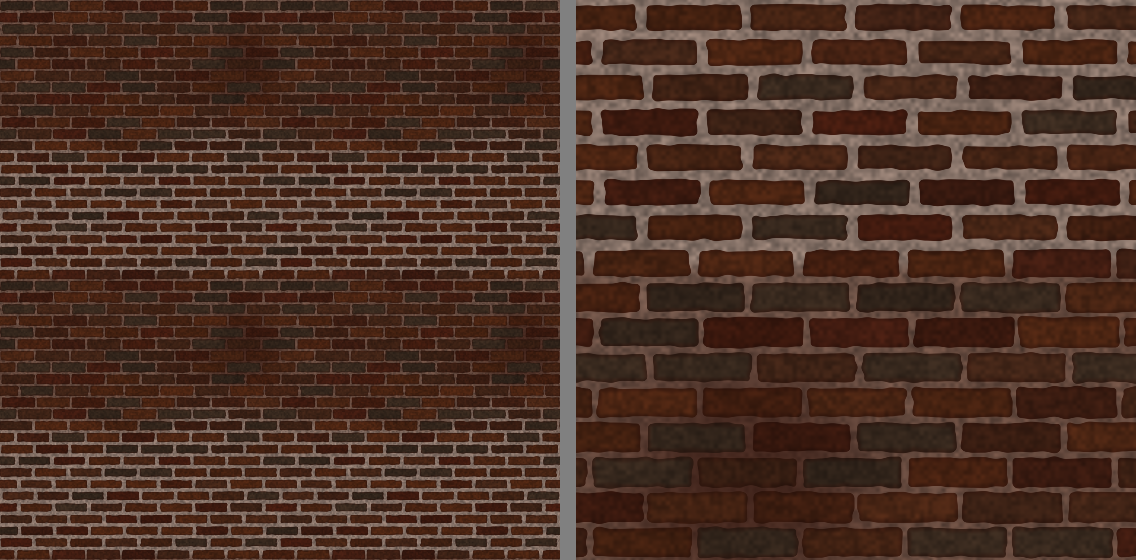
Left: the whole. Right: its middle third, enlarged.
Reproduce this texture procedurally as a WebGL 1 fragment shader.

```glsl
precision highp float;
uniform vec2 u_resolution;

#define TILES 2.0
#define COLUMNS 8.0
#define ROWS 24.0
#define THIN_JOINT 0.075
#define WIDE_JOINT 0.155
#define CORNER 0.12
#define ROW_JITTER 0.12
#define DARK_SHARE 0.2
#define GRAIN 0.42

const vec3 BROWN = vec3(0.285, 0.138, 0.068);
const vec3 UMBER = vec3(0.240, 0.135, 0.085);
const vec3 OXBLOOD = vec3(0.235, 0.088, 0.052);
const vec3 CHARRED = vec3(0.205, 0.150, 0.110);
const vec3 MORTAR = vec3(0.510, 0.435, 0.395);
const vec3 STAINED_MORTAR = vec3(0.390, 0.285, 0.240);

float hash(vec2 p) {
  vec3 q = fract(vec3(p.xyx) * 0.1031);
  q += dot(q, q.yzx + 33.33);
  return fract((q.x + q.y) * q.z);
}

// Value noise that wraps after a whole number of cells.
float wrapNoise(vec2 uv, vec2 cells, float seed) {
  vec2 p = uv * cells;
  vec2 i = floor(p);
  vec2 f = p - i;
  f = f * f * (3.0 - 2.0 * f);
  vec2 a = mod(i, cells) + seed;
  vec2 b = mod(i + 1.0, cells) + seed;
  return mix(mix(hash(a), hash(vec2(b.x, a.y)), f.x),
             mix(hash(vec2(a.x, b.y)), hash(b), f.x), f.y);
}

float roundedBox(vec2 p, vec2 halfSize, float radius) {
  vec2 q = abs(p) - halfSize + radius;
  return length(max(q, 0.0)) + min(max(q.x, q.y), 0.0) - radius;
}

vec3 brickColor(vec2 id) {
  float tone = hash(id + 17.0);
  vec3 color = mix(BROWN, UMBER, smoothstep(0.35, 0.8, tone));
  color = mix(color, OXBLOOD, 0.75 * smoothstep(0.55, 0.95, hash(id + 41.0)));
  color = mix(color, CHARRED, step(hash(id + 73.0), DARK_SHARE));
  return color * (0.9 + 0.2 * hash(id + 97.0));
}

void main() {
  vec2 uv = fract(gl_FragCoord.xy / u_resolution * TILES);
  uv.y = 1.0 - uv.y;
  float pixel = TILES * ROWS / u_resolution.y;

  // Broad wear: wide, pale joints in the lower half, stained ones above.
  float cloud = wrapNoise(uv, vec2(4.0, 6.0), 5.0);
  float pale = smoothstep(0.38, 0.68, uv.y) * (1.0 - smoothstep(0.95, 1.0, uv.y));
  pale = clamp(pale + (cloud - 0.5) * 0.5, 0.0, 1.0);
  vec2 stainOffset = (uv - vec2(0.86, 0.24)) / vec2(0.24, 0.22);
  stainOffset.x = (fract(uv.x - 0.86 + 0.5) - 0.5) / 0.24;
  float stain = 1.0 - smoothstep(0.1, 1.0, length(stainOffset));

  // Running bond with a small shift per row.
  float row = mod(floor(uv.y * ROWS), ROWS);
  float shift = 0.5 * mod(row, 2.0) + (hash(vec2(row, 3.0)) - 0.5) * ROW_JITTER;
  float along = uv.x * COLUMNS + shift;
  vec2 id = vec2(mod(floor(along), COLUMNS), row);
  float aspect = ROWS / COLUMNS;
  vec2 local = vec2((fract(along) - 0.5) * aspect, fract(uv.y * ROWS) - 0.5);

  // Brick outline with rough edges.
  float joint = mix(THIN_JOINT, WIDE_JOINT, pale);
  joint += (hash(id + 29.0) - 0.5) * 0.03;
  float rough = wrapNoise(uv, vec2(72.0, 96.0), 11.0) - 0.5;
  vec2 halfSize = vec2(0.5 * aspect, 0.5) - joint;
  float dist = roundedBox(local, halfSize, CORNER) + rough * 0.09;
  float mortarMask = smoothstep(-0.5 * pixel, 0.5 * pixel, dist);

  // Fine grain shared by both materials.
  float fine = wrapNoise(uv, vec2(192.0), 23.0) - 0.5;
  float coarse = wrapNoise(uv, vec2(96.0), 31.0) - 0.5;
  float grain = 0.7 * fine + 0.4 * coarse;

  // Brick faces darken towards their edges.
  vec3 brick = brickColor(id);
  float rim = smoothstep(-0.16, 0.0, dist);
  brick = mix(brick, OXBLOOD * 0.75, 0.5 * rim);
  brick *= 1.0 + grain * GRAIN;

  // Joints fade into the brick where stained.
  vec3 mortar = mix(STAINED_MORTAR, MORTAR, smoothstep(0.0, 0.7, pale));
  mortar *= 1.0 + grain * GRAIN * 1.2;
  mortar = mix(mortar, OXBLOOD, 0.6 * stain);

  vec3 color = mix(brick, mortar, mortarMask);
  color *= 1.0 - 0.1 * stain;
  gl_FragColor = vec4(clamp(color, 0.0, 1.0), 1.0);
}
```
